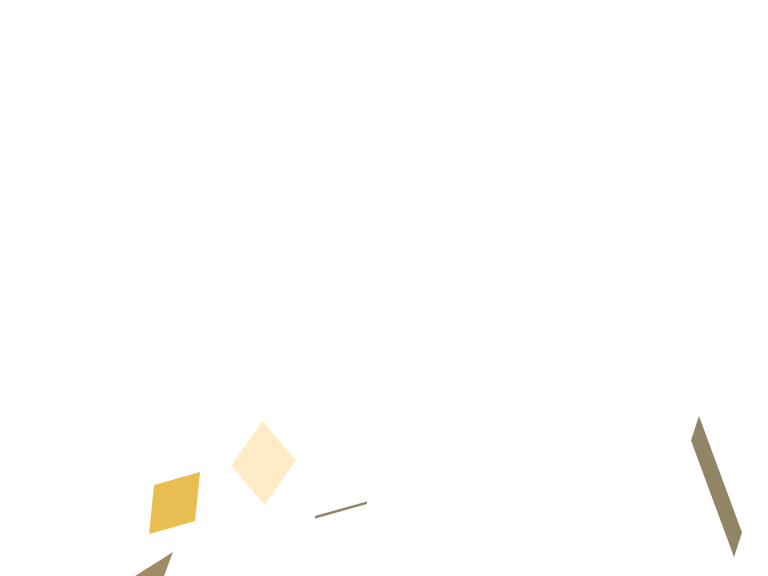
Write a Shadertoy shader that draws this background.

```glsl
// Scattered paper confetti falling low across a plain white sheet.
// Each piece is a flat parallelogram given by its centre and two edge vectors;
// its signed distance yields a smooth edge. Lengths are in canvas heights.

#define PAPER  vec3(1.0, 1.0, 1.0)
#define GOLD   vec3(0.91, 0.745, 0.325)
#define CREAM  vec3(1.0, 0.927, 0.775)
#define BRONZE vec3(0.57, 0.52, 0.40)
#define TAN    vec3(0.62, 0.55, 0.40)
#define EDGE_SOFTNESS 1.0

float cross2(vec2 a, vec2 b) {
    return a.x * b.y - a.y * b.x;
}

// Distance to the nearest side line, negative inside the parallelogram
float parallelogram(vec2 p, vec2 centre, vec2 edgeU, vec2 edgeV) {
    vec2 d = p - centre;
    float halfArea = 0.5 * abs(cross2(edgeU, edgeV));
    float acrossU = (abs(cross2(d, edgeU)) - halfArea) / length(edgeU);
    float acrossV = (abs(cross2(d, edgeV)) - halfArea) / length(edgeV);
    return max(acrossU, acrossV);
}

// Lays one piece of confetti over the colour below it
vec3 addPiece(vec3 below, vec3 tint, float dist) {
    float softness = EDGE_SOFTNESS / iResolution.y;
    return mix(below, tint, clamp(0.5 - dist / softness, 0.0, 1.0));
}

void mainImage(out vec4 fragColor, in vec2 fragCoord) {
    vec2 p = fragCoord / iResolution.y;
    vec3 color = PAPER;

    // Gold and cream diamonds
    color = addPiece(color, GOLD, parallelogram(p,
        vec2(0.3030, 0.1267), vec2(0.0799, 0.0226), vec2(-0.0087, -0.0851)));
    color = addPiece(color, CREAM, parallelogram(p,
        vec2(0.4575, 0.1962), vec2(0.0582, -0.0686), vec2(-0.0547, -0.0773)));

    // Sliver seen edge-on and the long ribbon at the right
    color = addPiece(color, BRONZE, parallelogram(p,
        vec2(0.5920, 0.1146), vec2(0.0903, 0.0252), vec2(0.0, 0.0045)));
    color = addPiece(color, BRONZE, parallelogram(p,
        vec2(1.2439, 0.1554), vec2(0.0747, -0.2023), vec2(-0.0139, -0.0425)));

    // Piece leaving through the bottom border
    color = addPiece(color, TAN, parallelogram(p,
        vec2(0.2352, -0.0313), vec2(-0.0990, -0.0625), vec2(-0.0313, -0.0833)));

    fragColor = vec4(color, 1.0);
}
```
